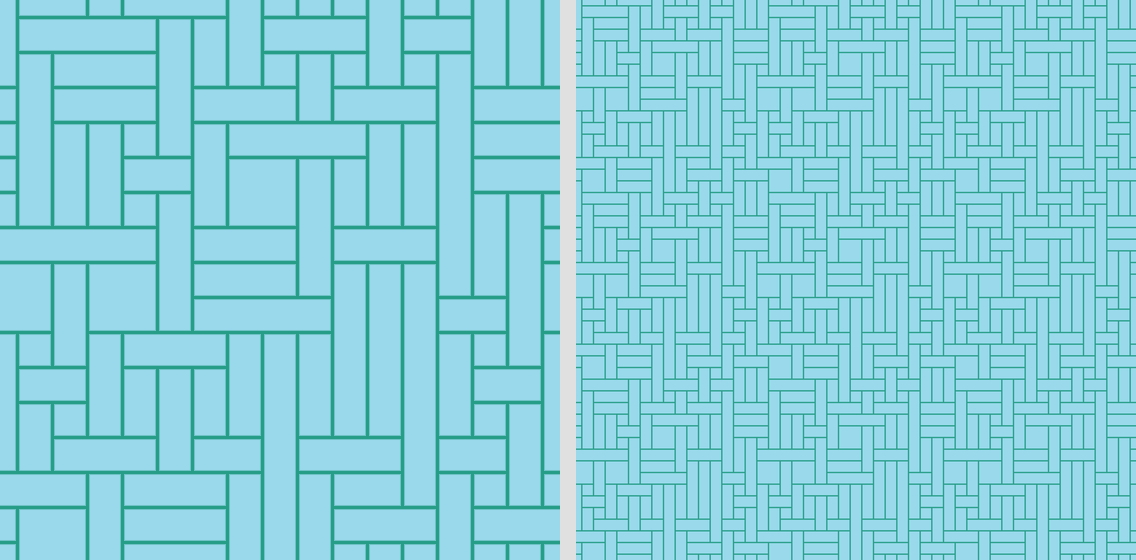
Left, the tile; right, the same tile 3 across and 3 down.
A Shadertoy shader for this pattern:

```glsl
// Irregular rectangular paving in pale blue with green joints, on a 16 by 16 wrapping grid.
// The vertices are paired by a shuffled domino tiling: upright dominoes carry horizontal joints,
// flat ones vertical joints, so joints meet in T shapes and never cross. Rows are bit masks.

float hash(float n) {
    return fract(sin(n * 12.9898) * 43758.5453);
}

// 16 random bits
uint randomRow(float seed) {
    return uint(256.0 * hash(seed)) | (uint(256.0 * hash(seed + 0.37)) << 8);
}

// Rotates a 16-bit row, so that it wraps: 1 reads the left neighbours, 15 the right ones
uint roll(uint row, uint n) {
    return ((row << n) | (row >> (16u - n))) & 0xFFFFu;
}

// Distance to a joint running from the vertex along +x
float armDistance(vec2 f, uint row, int x) {
    return ((row >> uint(x)) & 1u) == 1u ? max(abs(f.y), -f.x) : 1.0;
}

void mainImage(out vec4 fragColor, in vec2 fragCoord) {
    // Lower ends of upright dominoes and left ends of flat ones
    uint lower[16], left[16];
    for (int y = 0; y < 16; y++) {
        lower[y] = (y & 1) == 0 ? 0xFFFFu : 0u;
        left[y] = 0u;
    }

    // Shuffle: turn random pairs of parallel dominoes by a quarter
    for (int k = 0; k < 28; k++) {
        for (int y = 0; y < 16; y++) {
            int above = (y + 1) & 15, below = (y + 15) & 15;
            uint chosen = randomRow(float(16 * k + y) + 5.1) & (0x1111u << uint(k & 3));
            uint flatten = chosen & lower[y] & roll(lower[y], 15u);
            uint raise = chosen & left[y] & left[above];

            // After a free start, refuse turns that would lengthen a run of joints
            if (k > 3) {
                uint sides = (lower[y] | lower[below]) & (lower[above] | lower[y]);
                raise &= ~(roll(sides, 1u) | roll(sides, 14u));
                uint top = lower[(y + 2) & 15] | lower[above];
                uint base = lower[below] | lower[(y + 14) & 15];
                flatten &= (top | roll(top, 15u)) & (base | roll(base, 15u));
            }
            lower[y] = (lower[y] & ~(flatten | roll(flatten, 1u))) | raise | roll(raise, 1u);
            left[y] = (left[y] & ~raise) | flatten;
            left[above] = (left[above] & ~raise) | flatten;
        }
    }

    // Joint direction at each vertex
    uint across[16], upright[16];
    for (int y = 0; y < 16; y++) {
        across[y] = lower[y] | lower[(y + 15) & 15];
        upright[y] = ~across[y] & 0xFFFFu;
    }

    // Erase vertices that no neighbouring joint runs into, which leaves larger slabs
    for (int k = 0; k < 4; k++) {
        for (int y = 0; y < 16; y++) {
            uint turn = 0x5555u << uint((y + k) & 1);
            uint spare = turn & ~(upright[(y + 1) & 15] | upright[(y + 15) & 15]
                       | roll(across[y], 1u) | roll(across[y], 15u));
            across[y] &= ~spare;
            upright[y] &= ~spare;
        }
    }

    // Distance to the four arms of the nearest vertex
    vec2 p = 16.0 * fragCoord / iResolution.xy - 0.5;
    vec2 nearest = floor(p + 0.5);
    vec2 f = p - nearest;
    int x = int(nearest.x) & 15, y = int(nearest.y) & 15;
    float d = armDistance(f, across[y] | roll(across[y], 15u), x);
    d = min(d, armDistance(-f, across[y] | roll(across[y], 1u), x));
    d = min(d, armDistance(f.yx, upright[y] | upright[(y + 1) & 15], x));
    d = min(d, armDistance(-f.yx, upright[y] | upright[(y + 15) & 15], x));

    // Slabs and joints
    float softness = max(16.0 / iResolution.y, 0.045);
    float joint = clamp((0.051 - d) / softness + 0.5, 0.0, 1.0);
    fragColor = vec4(mix(vec3(0.60, 0.85, 0.92), vec3(0.15, 0.615, 0.53), joint), 1.0);
}
```
